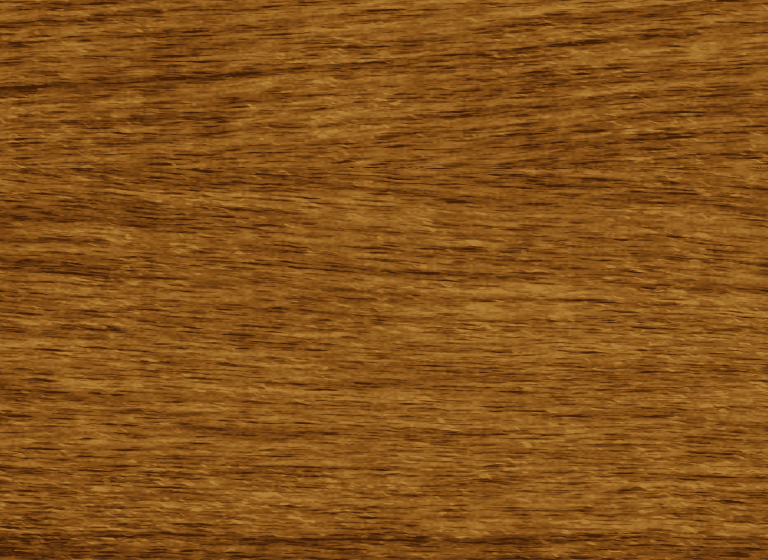
A WebGL 2 fragment shader for this texture:

```glsl
#version 300 es
precision highp float;

uniform vec2 u_resolution;
out vec4 fragColor;

float hash(vec2 p) {
    return fract(sin(dot(p, vec2(127.1, 311.7))) * 43758.5453);
}

float noise(vec2 p) {
    vec2 i = floor(p);
    vec2 f = fract(p);
    f = f * f * (3.0 - 2.0 * f);
    return mix(mix(hash(i), hash(i + vec2(1, 0)), f.x),
               mix(hash(i + vec2(0, 1)), hash(i + vec2(1, 1)), f.x), f.y);
}

// Noise centred on zero
float vary(vec2 p) {
    return noise(p) - 0.5;
}

// Tapered dashes, one candidate per cell, with rows shifted at random
float dashes(vec2 p, vec2 cells, float density, float seed) {
    vec2 q = p * cells;
    float row = floor(q.y);
    q.x += hash(vec2(row, seed)) * 17.0;
    vec2 id = vec2(floor(q.x), row) + seed;
    vec2 f = fract(q) - 0.5;
    float halfLength = mix(0.2, 0.49, hash(id));
    f.x -= (hash(id + 5.3) - 0.5) * (1.0 - 2.0 * halfLength);
    f.y -= (hash(id + 9.1) - 0.5) * 0.3;
    float along = f.x / halfLength;
    float halfWidth = mix(0.12, 0.30, hash(id + 2.7)) * (1.0 - along * along);
    float blur = 0.4 * cells.y / u_resolution.y + 0.03;
    float inside = 1.0 - smoothstep(-blur, blur, abs(f.y) - halfWidth);
    float present = smoothstep(-0.08, 0.08, density - hash(id + 7.9));
    return inside * present * (1.0 - smoothstep(0.85, 1.0, abs(along)));
}

vec3 woodColor(float tone) {
    vec3 mid = vec3(0.52, 0.305, 0.08);
    return tone < 0.5 ? mix(vec3(0.33, 0.17, 0.04), mid, tone * 2.0)
                      : mix(mid, vec3(0.66, 0.46, 0.18), tone * 2.0 - 1.0);
}

void main() {
    vec2 p = gl_FragCoord.xy / u_resolution.y;
    float pixel = 1.0 / u_resolution.y;

    // Three boards, each with its own grain direction
    float upper = smoothstep(-pixel, pixel, p.y - 0.70 - 0.004 * vary(p * vec2(9, 1)));
    float lowest = 1.0 - smoothstep(-0.004, 0.004, p.y - 0.05 - 0.006 * vary(p * vec2(6, 1)));
    float slope = mix(-0.05 * smoothstep(0.1, 0.5, p.y), 0.085, upper);
    float wobble = 0.014 * vary(p * vec2(2.5, 4.0)) + 0.004 * vary(p * vec2(11, 22));
    vec2 grain = vec2(p.x, p.y - slope * p.x + wobble);
    vec2 board = grain + vec2(3.7, 5.1) * step(0.5, upper);

    // Broad shading, growth rings and fibres
    float rings = vary(board * vec2(1.1, 58));
    float tone = 0.65 + 0.13 * vary(p * vec2(1.8, 4.0)) + 0.24 * rings;
    tone += 0.08 * vary(board * vec2(2.0, 15));
    tone += 0.42 * vary(board * vec2(6, 120));
    tone += 0.44 * vary(board * vec2(34, 230));
    tone += 0.30 * vary(p * vec2(170, 290));
    tone += 0.05 * smoothstep(0.2, 0.35, p.y) * (1.0 - smoothstep(0.43, 0.52, p.y));
    tone -= 0.08 * smoothstep(0.5, 0.6, p.y) * (1.0 - upper) * smoothstep(0.4, 1.1, p.x);
    tone -= 0.15 * lowest;

    // Thin continuous ring borders
    float border = 1.0 - smoothstep(0.02, 0.11, abs(vary(board * vec2(1.6, 44) + 8.0)));
    tone -= 0.20 * border * (0.3 + noise(board * vec2(12, 150)));

    // Dark late-wood lines that follow the grain
    float lineY = mix(0.515, 0.835, upper);
    float lineWidth = 0.003 + 0.003 * noise(p * vec2(5, 1));
    float lateWood = exp(-pow((grain.y - lineY) / lineWidth, 2.0));
    tone -= 0.42 * lateWood * (0.6 + 0.6 * noise(board * vec2(14, 90)));

    // Open pores, spread through the rings and tilted slightly down
    vec2 poreSpace = vec2(p.x, mix(p.y, grain.y, 0.6) + 0.025 * p.x + 0.4 * wobble);
    poreSpace.y += 0.0025 * vary(p * vec2(45, 60));
    float poreDensity = 0.56 - 0.4 * rings;
    for (int layer = 0; layer < 3; layer++) {
        float k = float(layer);
        vec2 cells = vec2(7.0 + 7.0 * k, 108.0 + 24.0 * k);
        float pore = dashes(poreSpace + 0.37 * k, cells, poreDensity - 0.06 * k, 11.0 + 6.0 * k);
        tone -= (0.46 - 0.05 * k) * pore * (0.5 + 0.7 * noise(p * vec2(60, 170)));
    }

    // Short ragged pale flecks gathered in patches
    vec2 fleckSpace = vec2(p.x, p.y + 0.15 * p.x + wobble);
    fleckSpace += vec2(0.014, 0.007) * vec2(vary(p * vec2(50, 90)), vary(p * vec2(75, 110) + 4.0));
    float patches = noise(p * vec2(5, 9) + 20.0) + 0.2 * (1.0 - smoothstep(0.1, 0.5, p.y));
    for (int layer = 0; layer < 2; layer++) {
        float k = float(layer);
        vec2 cells = vec2(20.0 + 12.0 * k, 88.0 + 30.0 * k);
        float fleck = dashes(fleckSpace + 0.53 * k, cells, 0.6 * patches - 0.08, 41.0 + 8.0 * k);
        tone += 0.36 * fleck * (0.4 + 0.9 * noise(p * vec2(90, 180)));
    }

    // Fine shadow along the board joint
    tone -= 0.15 * exp(-pow((p.y - 0.70) / 0.003, 2.0)) * noise(p * vec2(8, 1));

    fragColor = vec4(woodColor(clamp(tone, -0.2, 1.1)), 1.0);
}
```
